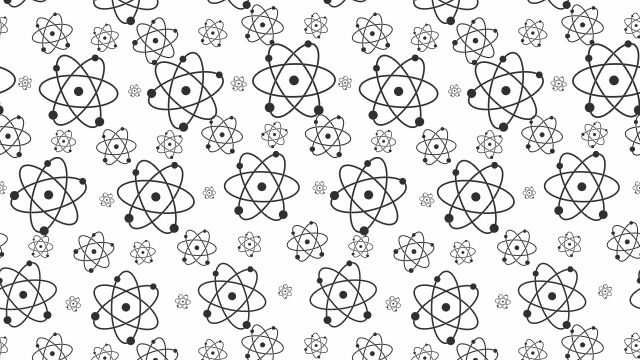
Reproduce this pattern procedurally as a Shadertoy shader.

```glsl
// Seamless print of dark line-art atoms in four sizes on near-white paper.
// Each square tile holds a sheared 3x3 lattice with four interleaved sites
// per cell, bent by a periodic wave and varied by a hash; orbits are ellipses.

#define TILES_ACROSS 2.0
#define LATTICE_ORIGIN vec2(0.27, -0.27)
#define ROW_SHEAR (1.0 / 3.0)
#define WAVE 0.02
#define JITTER 0.008
#define ORBIT_FLATNESS 0.4
#define LINE_SCALE 0.019
#define LINE_MIN 0.0003
#define NUCLEUS 0.118
#define ELECTRON vec2(0.088, 0.118)
#define PAPER vec3(0.995)
#define INK vec3(0.19)

const float TAU = 6.28319;

vec4 hash4(vec2 p) {
    vec4 h = fract(p.xyxy * vec4(0.1031, 0.1030, 0.0973, 0.1099));
    h += dot(h, h.wzxy + 33.33);
    return fract((h.xxyz + h.yzzw) * h.zywx);
}

vec2 rotate(vec2 p, float angle) {
    float c = cos(angle), s = sin(angle);
    return vec2(c * p.x + s * p.y, c * p.y - s * p.x);
}

float disc(vec2 p, float radius, float px) {
    return clamp(0.5 + (radius - length(p)) / px, 0.0, 1.0);
}

// Box-filtered coverage, so lines thinner than a pixel fade evenly.
float stroke(float d, float halfWidth, float px) {
    return clamp(0.5 + (halfWidth - d) / px, 0.0, 1.0)
         - clamp(0.5 - (halfWidth + d) / px, 0.0, 1.0);
}

// First-order distance to an ellipse outline.
float ellipseDistance(vec2 p, vec2 axes) {
    float f = length(p / axes);
    return f * (f - 1.0) / max(length(p / (axes * axes)), 1e-4);
}

// Atom of unit radius: three orbits, four electrons and a nucleus.
float atom(vec2 p, float halfWidth, float px) {
    vec2 axes = vec2(1.0, ORBIT_FLATNESS);
    float ink = disc(p, NUCLEUS, px);
    for (int k = -1; k <= 1; k++) {
        vec2 q = rotate(p, float(k) * TAU / 6.0);
        ink = max(ink, stroke(ellipseDistance(q, axes), halfWidth, px));
        if (k != 0) {
            // Orbit phases of the small and the large electron.
            vec2 phase = k > 0 ? vec2(0.33, 2.62) : vec2(3.82, 0.37);
            for (int e = 0; e < 2; e++) {
                vec2 center = axes * vec2(cos(phase[e]), sin(phase[e]));
                ink = max(ink, disc(q - center, ELECTRON[e], px));
            }
        }
    }
    return ink;
}

void mainImage(out vec4 fragColor, in vec2 fragCoord) {
    // Tile units, measured from the top left corner.
    float px = TILES_ACROSS / iResolution.x;
    vec2 p = (fragCoord - vec2(0.0, iResolution.y)) * px;

    // Mean radius at cell corner, row midpoint, column midpoint, cell center.
    vec4 radii = vec4(0.115, 0.022, 0.042, 0.066);

    float ink = 0.0;
    for (int i = 0; i < 36; i++) {
        int kind = i / 9;
        vec2 site = vec2(i % 3, (i / 3) % 3) + 0.5 * vec2(kind % 2, kind / 2);
        vec4 h = hash4(site + 7.3);

        // Shear, wave and jitter all keep the tile periodic.
        vec2 center = LATTICE_ORIGIN + (site + vec2(ROW_SHEAR * site.y, 0.0)) / 3.0;
        center += WAVE * sin(TAU * (center.yx + vec2(0.1, 0.35)));
        center += JITTER * (2.0 * h.xy - 1.0);

        float radius = radii[kind] * mix(0.9, 1.12, h.z);
        vec2 d = p - center;
        d -= round(d);
        if (length(d) < 1.15 * radius + px) {
            vec2 q = rotate(d, mix(-0.85, 0.3, h.w)) / radius;
            float halfWidth = LINE_SCALE + LINE_MIN / radius;
            ink = max(ink, atom(q, halfWidth, px / radius));
        }
    }
    fragColor = vec4(mix(PAPER, INK, ink), 1.0);
}
```
